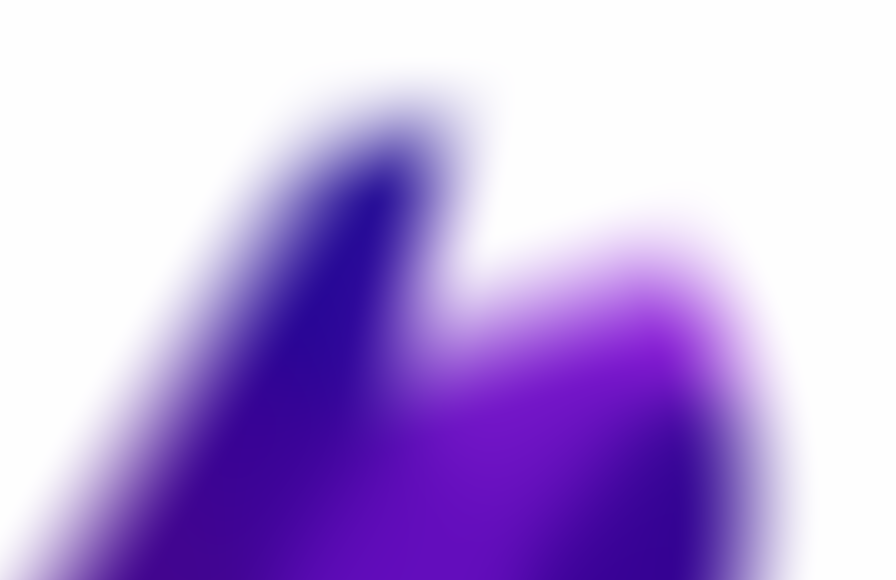
Give the GLSL for this background, as a WebGL 2 fragment shader.

```glsl
#version 300 es
precision highp float;
// A soft two-peaked form in navy and violet, rising out of a white ground.
// Its outline is a product and union of blurred edges; its colour is a
// normalised Gaussian blend of ink spots. Lengths are in canvas heights.

uniform vec2 u_resolution;
out vec4 fragColor;

const vec3 PAPER = vec3(0.997, 0.996, 0.998);
const float INK_FOCUS = 36.0;     // higher gives tighter colour spots

// Half-widths of the blurred edges
const float SLOPE_BLUR = 0.140;
const float RIDGE_BLUR = 0.115;
const float TIP_BLUR = 0.135;
const float SHOULDER_BLUR = 0.155;
const float FLANK_BLUR = 0.130;

// Straight edges: inward normal in xy, offset in z
const vec3 SLOPE = vec3(0.853, -0.522, -0.087);
const vec3 RIDGE = vec3(-0.984, 0.179, 0.624);
const vec3 TIP = vec3(0.0, -1.0, 0.775);
const vec3 SHOULDER = vec3(0.316, -0.949, 0.145);

// Curved right flank: furthest point and bend
const vec2 FLANK_PEAK = vec2(1.29, 0.13);
const float FLANK_BEND = 0.55;

// Ink spots: places and colours
const int SPOTS = 11;
const vec2 PLACE[SPOTS] = vec2[](
  vec2(0.69, 0.66), vec2(0.59, 0.46), vec2(0.24, 0.06), vec2(0.46, 0.22),
  vec2(0.68, 0.06), vec2(0.94, 0.26), vec2(1.06, 0.52), vec2(0.84, 0.42),
  vec2(1.22, 0.14), vec2(1.13, 0.04), vec2(1.26, 0.50));
const vec3 INK[SPOTS] = vec3[](
  vec3(0.13, 0.05, 0.58), vec3(0.14, 0.02, 0.58), vec3(0.26, 0.02, 0.56),
  vec3(0.22, 0.01, 0.58), vec3(0.39, 0.05, 0.74), vec3(0.42, 0.07, 0.76),
  vec3(0.54, 0.10, 0.86), vec3(0.52, 0.12, 0.83), vec3(0.17, 0.02, 0.56),
  vec3(0.22, 0.00, 0.58), vec3(0.58, 0.14, 0.85));

float blurredEdge(float inside, float blur) {
  return smoothstep(-blur, blur, inside);
}

float halfPlane(vec2 p, vec3 edge, float blur) {
  return blurredEdge(dot(edge, vec3(p, 1.0)), blur);
}

// Two peaks share the long left slope
float coverage(vec2 p) {
  float rise = p.y - FLANK_PEAK.y;
  float flankX = FLANK_PEAK.x - FLANK_BEND * rise * rise;
  float leftPeak = halfPlane(p, RIDGE, RIDGE_BLUR) * halfPlane(p, TIP, TIP_BLUR);
  float rightPeak = halfPlane(p, SHOULDER, SHOULDER_BLUR)
                  * blurredEdge(flankX - p.x, FLANK_BLUR);
  float peaks = 1.0 - (1.0 - leftPeak) * (1.0 - rightPeak);
  return peaks * halfPlane(p, SLOPE, SLOPE_BLUR);
}

// Weighted mean of the ink spots
vec3 inkColour(vec2 p) {
  vec3 sum = vec3(0.0);
  float total = 0.0;
  for (int i = 0; i < SPOTS; i++) {
    vec2 offset = p - PLACE[i];
    float weight = exp(-INK_FOCUS * dot(offset, offset));
    sum += weight * INK[i];
    total += weight;
  }
  return sum / max(total, 1e-30);
}

void main() {
  vec2 p = gl_FragCoord.xy / u_resolution.y;
  fragColor = vec4(mix(PAPER, inkColour(p), coverage(p)), 1.0);
}
```
